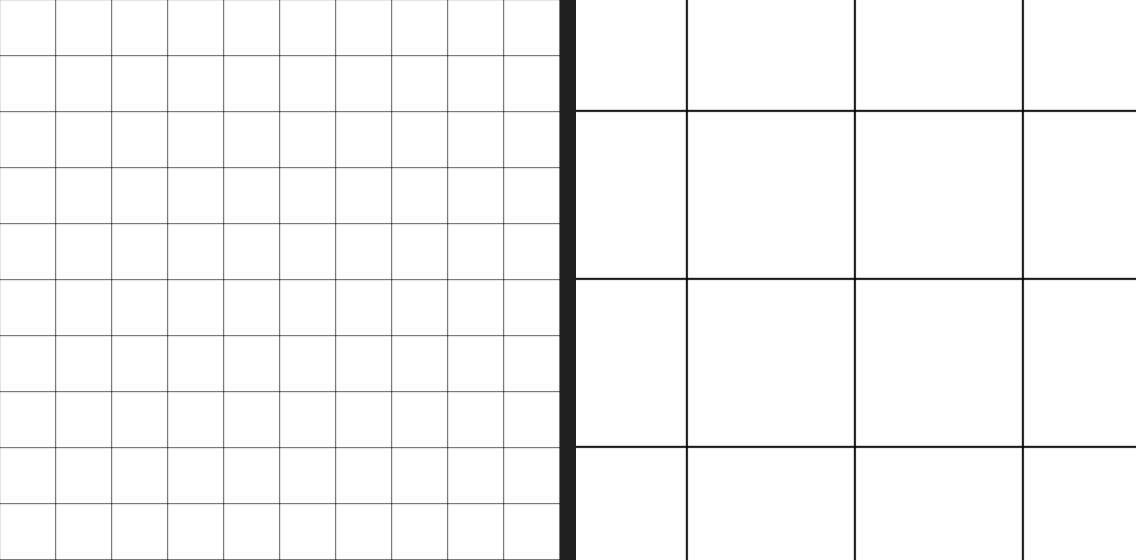
Left: the whole. Right: its middle third, enlarged.
A Shadertoy shader for this pattern:

```glsl
// Draws a plain square grid of hairline black rules on white paper.

const float CELLS = 10.0;           // repeats across and down
const float LINE_WIDTH = 0.00115;   // as a share of the canvas
const vec2 LINE_SHIFT = vec2(-0.00065, 0.00065); // line centre from cell border
const vec3 PAPER_COLOR = vec3(1.0);
const vec3 LINE_COLOR = vec3(0.0);

// Running integral of a unit tent filter, from 0 at t = -1 to 1 at t = 1.
vec2 tentIntegral(vec2 t) {
    t = clamp(t, -1.0, 1.0);
    return 0.5 + t - 0.5 * t * abs(t);
}

// Filtered coverage of the vertical (x) and horizontal (y) rules.
vec2 ruleCoverage(vec2 uv, vec2 pixel) {
    // Signed distance to the nearest rule, wrapping at the canvas edges
    vec2 cell = fract((uv - LINE_SHIFT) * CELLS + 0.5) - 0.5;
    vec2 dist = cell / CELLS;
    float halfWidth = 0.5 * LINE_WIDTH;
    return tentIntegral((dist + halfWidth) / pixel)
         - tentIntegral((dist - halfWidth) / pixel);
}

void mainImage(out vec4 fragColor, in vec2 fragCoord) {
    vec2 pixel = 1.0 / iResolution.xy;
    vec2 rules = ruleCoverage(fragCoord * pixel, pixel);

    // Union of both directions
    float ink = 1.0 - (1.0 - rules.x) * (1.0 - rules.y);
    fragColor = vec4(mix(PAPER_COLOR, LINE_COLOR, ink), 1.0);
}
```
